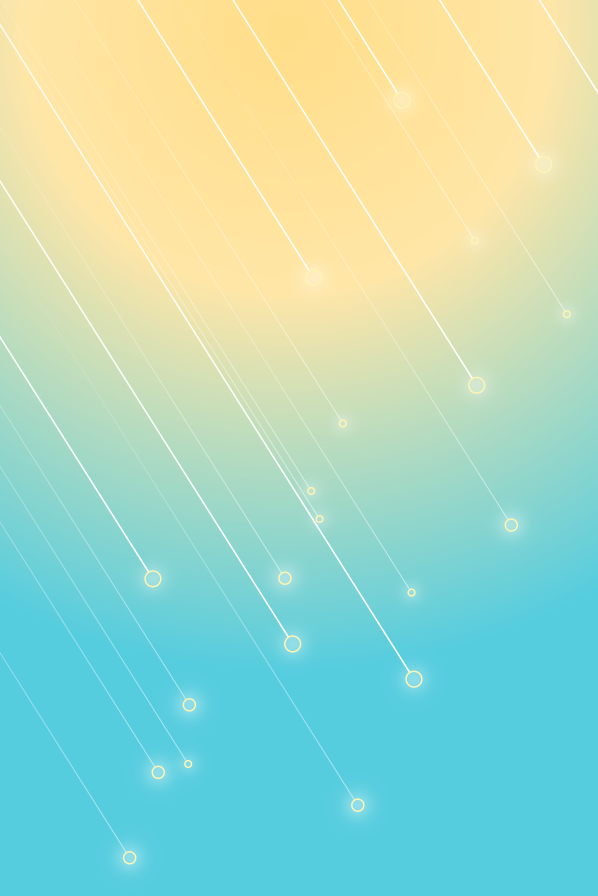
A Shadertoy shader for this background:

```glsl
// Slanted meteor trails ending in glowing rings, under a warm sun in a cyan sky.

// Lengths are in canvas widths: x spans 0..1, y spans 0..1.5, origin lower left.
const float CANVAS_HEIGHT = 1.5;

const vec3 SUN_CORE  = vec3(1.000, 0.870, 0.535);
const vec3 SUN_EDGE  = vec3(1.000, 0.902, 0.655);
const vec3 SKY       = vec3(0.338, 0.803, 0.873);
const vec3 RING_TINT = vec3(1.000, 0.955, 0.700);
const vec3 WHITE     = vec3(1.0);

const vec2  SUN_CENTER = vec2(0.480, 1.450);
const float CORE_RADIUS = 0.44;
const float SKY_RADIUS  = 1.07;

const vec2  TRAIL_DIR = vec2(-0.5345, 0.8452);
const float RING_HALF_WIDTH = 0.00125;

// Per tier: x = large, y = medium, z = small.
const vec3 RING_RADIUS  = vec3(0.0131, 0.0100, 0.0055);
const vec3 GLOW_RADIUS  = vec3(0.024, 0.024, 0.018);
const vec3 GLOW_ALPHA   = vec3(0.32, 0.34, 0.24);
const vec3 TRAIL_HALF   = vec3(0.00130, 0.00085, 0.00085);
const vec3 TRAIL_ALPHA  = vec3(1.00, 0.52, 0.52);
const vec3 TRAIL_LENGTH = vec3(8.0, 1.15, 1.25);

// Ring centres, ordered by tier.
const int MEDIUM_START = 8;
const int SMALL_START  = 14;
const int RING_COUNT   = 21;
const vec2 RINGS[RING_COUNT] = vec2[RING_COUNT](
    vec2(0.525, 1.035), vec2(0.673, 1.332), vec2(0.910, 1.225),
    vec2(0.798, 0.855), vec2(0.256, 0.531), vec2(0.490, 0.422),
    vec2(0.693, 0.363), vec2(1.070, 1.236),
    vec2(0.856, 0.621), vec2(0.477, 0.532), vec2(0.317, 0.320),
    vec2(0.265, 0.207), vec2(0.599, 0.152), vec2(0.217, 0.064),
    vec2(0.795, 1.097), vec2(0.949, 0.974), vec2(0.574, 0.791),
    vec2(0.521, 0.678), vec2(0.535, 0.631), vec2(0.689, 0.508),
    vec2(0.315, 0.221));

// Share of a pixel covered by a band centred on distance zero.
float bandCoverage(float dist, float halfWidth, float pixel) {
    float hi = clamp(dist + 0.5 * pixel, -halfWidth, halfWidth);
    float lo = clamp(dist - 0.5 * pixel, -halfWidth, halfWidth);
    return (hi - lo) / pixel;
}

// Radial blend from the sun through its pale edge to the sky.
vec3 background(vec2 p) {
    float r = distance(p, SUN_CENTER);
    vec3 sun = mix(SUN_CORE, SUN_EDGE, clamp(r / CORE_RADIUS, 0.0, 1.0));
    float t = clamp((r - CORE_RADIUS) / (SKY_RADIUS - CORE_RADIUS), 0.0, 1.0);
    return mix(sun, SKY, t);
}

// One glow, its trail and its ring, layered over the given colour.
vec3 drawMeteor(vec3 color, vec2 p, vec2 center, int tier, float pixel) {
    vec2 q = p - center;
    float r = length(q);
    float radius = RING_RADIUS[tier];

    // Soft halo
    float falloff = r / GLOW_RADIUS[tier];
    color = mix(color, WHITE, GLOW_ALPHA[tier] * exp(-falloff * falloff));

    // Trail from the ring's rim, fading with distance
    float along = dot(q, TRAIL_DIR);
    float across = dot(q, vec2(TRAIL_DIR.y, -TRAIL_DIR.x));
    float trail = bandCoverage(across, TRAIL_HALF[tier], pixel);
    trail *= clamp((along - radius) / pixel + 0.5, 0.0, 1.0);
    trail *= clamp(1.0 - along / TRAIL_LENGTH[tier], 0.0, 1.0);
    color = mix(color, WHITE, trail * TRAIL_ALPHA[tier]);

    // Outline
    float ring = bandCoverage(r - radius, RING_HALF_WIDTH, pixel);
    return mix(color, RING_TINT, ring);
}

void mainImage(out vec4 fragColor, in vec2 fragCoord) {
    float pixel = CANVAS_HEIGHT / iResolution.y;
    vec2 p = fragCoord * pixel;
    vec3 color = background(p);

    // Faint small meteors first, bright large ones last
    for (int i = RING_COUNT - 1; i >= 0; i--) {
        int tier = i < MEDIUM_START ? 0 : (i < SMALL_START ? 1 : 2);
        color = drawMeteor(color, p, RINGS[i], tier, pixel);
    }
    fragColor = vec4(color, 1.0);
}
```
